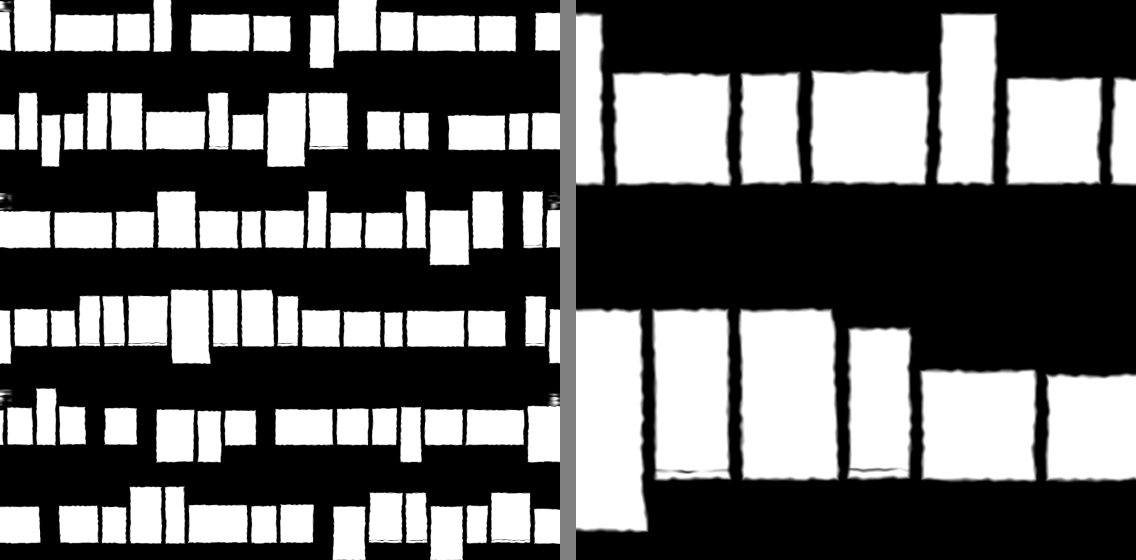
Left: the whole. Right: its middle third, enlarged.
Write a Shadertoy shader that draws this pattern.

```glsl
// Six rows of rough-edged white blocks of varied width and height on black.
#define ROW_PITCH 0.1758
#define BASELINE 0.0305
#define BODY_HEIGHT 0.064
#define TALL_HEIGHT 0.100
#define DROP_DEPTH 0.031
#define BLOCK_GAP 0.0078
#define WIDE_GAP 0.028
#define WOBBLE 0.0022
#define SOFTNESS 0.0016
#define MAX_BLOCKS 32
#define SEED 7

// Integer hash, 0 to 1
float hash(ivec3 p) {
    uvec3 q = uvec3(p + 4096);
    uint h = q.x * 1597334677u ^ q.y * 3812015801u ^ q.z * 2798796415u;
    h = (h ^ (h >> 16)) * 2246822519u;
    h = (h ^ (h >> 13)) * 3266489917u;
    return float((h ^ (h >> 16)) >> 8) / 16777216.0;
}

float noise(vec2 p, int layer) {
    ivec2 c = ivec2(floor(p));
    vec2 f = fract(p);
    f = f * f * (3.0 - 2.0 * f);
    float a = mix(hash(ivec3(c, layer)), hash(ivec3(c + ivec2(1, 0), layer)), f.x);
    float b = mix(hash(ivec3(c + ivec2(0, 1), layer)), hash(ivec3(c + 1, layer)), f.x);
    return mix(a, b, f.y);
}

float boxDistance(vec2 p, vec2 low, vec2 high) {
    vec2 d = abs(p - 0.5 * (low + high)) - 0.5 * (high - low);
    return length(max(d, 0.0)) + min(max(d.x, d.y), 0.0);
}

// Narrow, medium, broad and double widths
float blockWidth(float pick, float jitter) {
    float w = pick < 0.27 ? 0.034 : pick < 0.45 ? 0.043
            : pick < 0.60 ? 0.056 : pick < 0.90 ? 0.067 : 0.103;
    return w + (jitter - 0.5) * 0.005;
}

float blockRow(vec2 p, int row, float soft) {
    float light = 0.0;
    float x = -0.05 * hash(ivec3(row, 99, SEED));
    for (int i = 0; i < MAX_BLOCKS; i++) {
        if (x > 1.05) break;
        float pick = hash(ivec3(row, i, SEED));
        float kind = hash(ivec3(row, i, SEED + 1));
        float jitter = hash(ivec3(row, i, SEED + 2));
        float width = blockWidth(pick, jitter);

        // Tall blocks rise, dropped blocks hang below the baseline
        float tallChance = pick < 0.27 ? 0.62 : pick < 0.90 ? 0.24 : 0.0;
        bool tall = kind < tallChance;
        bool dropped = kind > 0.89 || (tall && kind < 0.05);
        float top = BODY_HEIGHT + (jitter - 0.5) * 0.009;
        if (tall) top = TALL_HEIGHT - (jitter > 0.75 ? 0.011 : 0.0);
        float bottom = dropped ? -DROP_DEPTH : 0.002 * (jitter - 0.7);

        vec2 q = p;
        q.x -= (p.y - 0.03) * (hash(ivec3(row, i, SEED + 3)) - 0.5) * 0.045;
        float d = boxDistance(q, vec2(x, bottom), vec2(x + width, top));
        float block = 1.0 - smoothstep(-soft, soft, d);

        // Broken dark hairline just above some lower edges
        if (jitter > 0.6 && tall) {
            float line = 1.0 - smoothstep(0.0, soft, abs(p.y - bottom - 0.0045));
            block *= 1.0 - 0.8 * line * noise(vec2(p.x * 110.0, float(row)), 5);
        }
        light = max(light, block);

        bool spaced = hash(ivec3(row, i, SEED + 4)) < 0.14;
        x += width + BLOCK_GAP + (spaced ? WIDE_GAP : 0.0);
    }
    return light;
}

// Streaky grey patches at the side borders
float sideSmear(vec2 uv, float height, int row) {
    float edge = min(uv.x, 1.0 - uv.x);
    int side = uv.x < 0.5 ? 0 : 1;
    float present = step(side == 0 ? 0.3 : 0.75, hash(ivec3(row, side, SEED + 5)));
    float reach = 1.0 - smoothstep(0.006, 0.025, edge);
    float band = smoothstep(0.066, 0.070, height)
               * (1.0 - smoothstep(0.096, 0.100, height));
    float streaks = noise(uv * vec2(60.0, 260.0), 6) * noise(uv * 90.0, 7);
    return present * reach * band * smoothstep(0.08, 0.6, streaks);
}

void mainImage(out vec4 fragColor, in vec2 fragCoord) {
    vec2 uv = fragCoord / iResolution.xy;
    float soft = max(SOFTNESS, 0.8 / min(iResolution.x, iResolution.y));

    // Bend edges slowly, then fray them finely
    vec2 bend = vec2(noise(uv * 45.0, 1), noise(uv * 45.0, 2)) - 0.5;
    vec2 fray = vec2(noise(uv * 230.0, 3), noise(uv * 230.0, 4)) - 0.5;
    vec2 p = uv + WOBBLE * (bend * vec2(1.0, 0.5) + 0.7 * fray);

    float lowest = BASELINE - DROP_DEPTH - 0.01;
    int row = int(floor((uv.y - lowest) / ROW_PITCH));
    float baseline = BASELINE + float(row) * ROW_PITCH;
    p.y -= baseline;

    float light = blockRow(p, row, soft);
    light = max(light, sideSmear(uv, uv.y - baseline, row));
    fragColor = vec4(vec3(light), 1.0);
}
```
